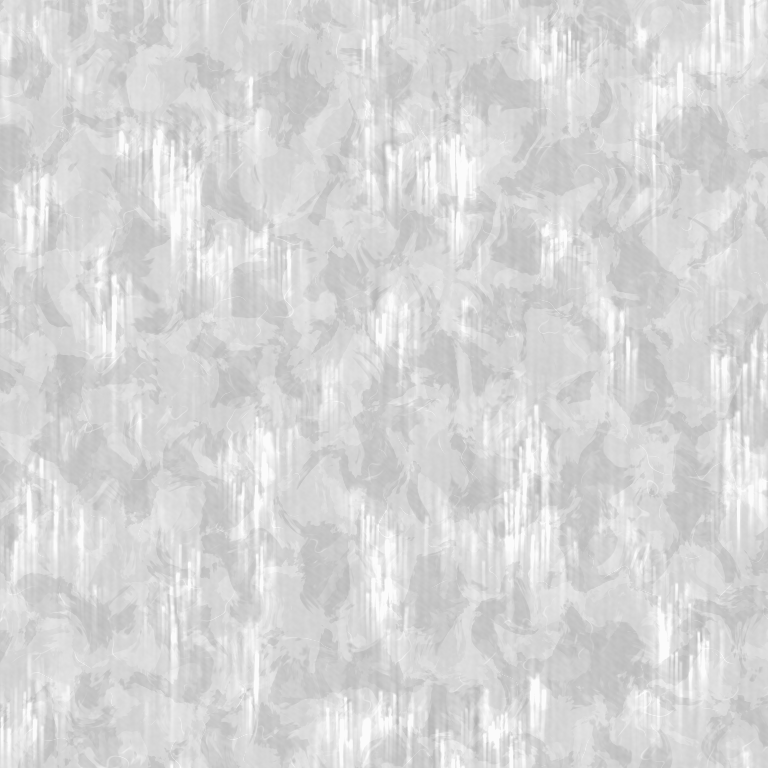
Reproduce this texture procedurally as a Shadertoy shader.

```glsl
// Pale grey weathered plaster with mottled flakes, white vertical drips and hairline cracks.

const float BASE_GREY = 0.772;
const float FLAKE_LIFT = 0.062;
const float CHALK_LIFT = 0.034;
const float WHITE_LIMIT = 0.985;
const int DRIP_LAYERS = 5;

float hash1(vec2 p) {
    vec3 q = fract(vec3(p.xyx) * 0.1031);
    q += dot(q, q.yzx + 33.33);
    return fract((q.x + q.y) * q.z);
}

vec2 gradientAt(vec2 cell) {
    float angle = 6.2832 * hash1(cell);
    return vec2(cos(angle), sin(angle));
}

// Gradient noise, centred on zero
float gnoise(vec2 p) {
    vec2 i = floor(p), f = p - i;
    vec2 u = f * f * f * (f * (f * 6.0 - 15.0) + 10.0);
    vec2 e = vec2(1.0, 0.0);
    float a = dot(gradientAt(i), f);
    float b = dot(gradientAt(i + e.xy), f - e.xy);
    float c = dot(gradientAt(i + e.yx), f - e.yx);
    float d = dot(gradientAt(i + e.xx), f - e.xx);
    return mix(mix(a, b, u.x), mix(c, d, u.x), u.y);
}

float fbm(vec2 p, int octaves, float gain) {
    float sum = 0.0, amplitude = 0.5;
    for (int k = 0; k < octaves; k++) {
        sum += amplitude * gnoise(p);
        p = mat2(1.6, 1.2, -1.2, 1.6) * p + 17.3;
        amplitude *= gain;
    }
    return sum;
}

// Irregular flakes with crisp, ragged borders
float flakes(vec2 p, float scale, float level, float softness) {
    vec2 warp = vec2(gnoise(p * scale + 5.1), gnoise(p * scale + 41.7));
    float n = fbm(p * scale * vec2(1.0, 0.8) + 0.6 * warp, 5, 0.62);
    return smoothstep(level - softness, level + softness, n);
}

// Areas where the white runs gather
float cluster(vec2 p, float seed) {
    return smoothstep(-0.02, 0.4, gnoise(p * vec2(11.0, 8.0) + seed));
}

// Thin runs with a hard upper end, fading downwards
float drips(vec2 p, float columns, float rows, float seed) {
    float x = p.x * columns + 0.35 * gnoise(vec2(p.x * 20.0, p.y * 14.0) + seed);
    float column = floor(x);
    float across = abs(fract(x) - 0.5);
    float phase = 2.4 * gnoise(vec2(column / columns * 8.0, seed))
                + 0.45 * hash1(vec2(column, seed));
    float y = p.y * rows + phase;
    float row = floor(y);
    float below = 1.0 - fract(y);
    float crest = (row + 1.0 - phase) / rows;
    float strength = hash1(vec2(column + seed, row + 60.0));
    float body = smoothstep(0.0, 0.05, below) * pow(1.0 - below, 1.7);
    float profile = 1.0 - smoothstep(0.1, 0.5, across);
    return body * profile * strength * strength
         * cluster(vec2(column / columns, crest), 3.0);
}

// Short curved hairlines along noise contours
float cracks(vec2 p, float scale, float width, float seed) {
    vec2 q = p * scale + seed;
    float n = gnoise(q + 0.35 * gnoise(q * 2.3));
    float presence = smoothstep(0.14, 0.35, gnoise(q * 1.3 + 23.0));
    return presence * (1.0 - smoothstep(0.0, width * scale, abs(n)));
}

void mainImage(out vec4 fragColor, in vec2 fragCoord) {
    vec2 p = fragCoord / iResolution.y;

    // Flat flakes in two sizes over the darker ground
    float flake = flakes(p, 15.0, -0.035, 0.035);
    float chalk = flakes(p + 7.0, 19.0, 0.055, 0.045);
    float tone = BASE_GREY + FLAKE_LIFT * flake + CHALK_LIFT * chalk;

    // Cloudy mottling, brushed scratches and fine grain
    tone += 0.045 * fbm(p * 7.0 + 31.0, 3, 0.6);
    vec2 brushed = mat2(0.8, 0.6, -0.6, 0.8) * p;
    tone += 0.024 * gnoise(brushed * vec2(60.0, 210.0)) * (1.0 - 0.6 * flake);
    tone += 0.032 * fbm(p * 110.0 + 9.0, 2, 0.7);

    // White runs with fibrous streaks around them
    float runs = 0.0;
    for (int k = 0; k < DRIP_LAYERS; k++) {
        float layer = float(k);
        runs += drips(p, 64.0 + 27.0 * layer, 6.0 + 1.3 * layer, 11.0 + 19.0 * layer);
    }
    float fibre = gnoise(vec2(p.x * 125.0, p.y * 9.0));
    float broken = 0.85 + 0.6 * gnoise(p * vec2(90.0, 45.0));
    float gathered = cluster(p, 3.0);
    tone += 0.27 * runs * broken;
    tone += fibre * (0.025 + 0.09 * gathered);
    tone += 0.045 * gathered * flakes(p + 3.0, 24.0, 0.05, 0.08);

    // Hairline cracks
    tone += 0.06 * cracks(p, 13.0, 0.0016, 4.0);
    tone += 0.05 * cracks(p, 21.0, 0.0014, 57.0);

    fragColor = vec4(vec3(clamp(tone, 0.0, WHITE_LIMIT)), 1.0);
}
```
